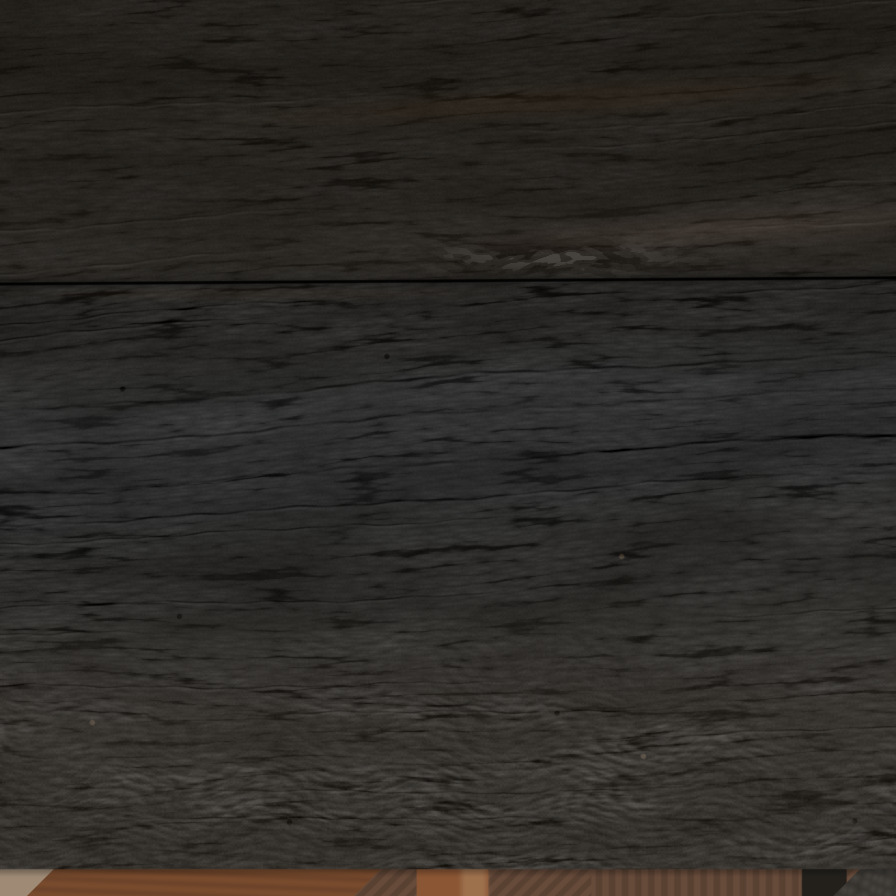
Reproduce this texture procedurally as a WebGL 2 fragment shader.

```glsl
#version 300 es
precision highp float;

uniform vec2 u_resolution;
out vec4 outColor;

const vec3 UPPER_WOOD = vec3(0.136, 0.126, 0.110);
const vec3 MIDDLE_WOOD = vec3(0.168, 0.162, 0.153);
const vec3 LOWER_WOOD = vec3(0.217, 0.206, 0.190);
const vec3 RUST = vec3(0.040, 0.022, 0.007);
const vec3 SLATE = vec3(-0.004, 0.004, 0.011);
const vec3 CHIP = vec3(0.30, 0.285, 0.265);
const vec3 SHELF_ORANGE = vec3(0.45, 0.28, 0.17);
const vec3 SHELF_TAN = vec3(0.37, 0.27, 0.21);
const vec3 SHELF_PALE = vec3(0.62, 0.54, 0.46);
const float SEAM_Y = 0.683;
const float SEAM_WIDTH = 0.0016;
const float SHELF_TOP = 0.030;
const float FIBRE_CONTRAST = 0.046;
const float RELIEF_CONTRAST = 0.100;
const float MOTTLE_CONTRAST = 0.040;
const float GRIT_CONTRAST = 0.022;
const int CRACK_COUNT = 21;
const float CRACK_SPACING = 0.045;

float hash(vec2 p) {
  vec3 q = fract(p.xyx * vec3(0.1031, 0.1030, 0.0973));
  q += dot(q, q.yzx + 33.33);
  return fract((q.x + q.y) * q.z);
}

// Cellular noise: distance to the nearest jittered point, centred on zero.
float cells(vec2 p) {
  vec2 cell = floor(p);
  float nearest = 4.0;
  for (int j = -1; j <= 1; j++) {
    for (int i = -1; i <= 1; i++) {
      vec2 c = cell + vec2(i, j);
      vec2 d = c + vec2(hash(c), hash(c + 57.3)) - p;
      nearest = min(nearest, dot(d, d));
    }
  }
  return 0.43 - sqrt(nearest);
}

float band(float a, float b, float x, float soft) {
  return smoothstep(a - soft, a + soft, x) * (1.0 - smoothstep(b - soft, b + soft, x));
}

float bump(vec2 p, vec2 centre, vec2 size) {
  vec2 d = (p - centre) / size;
  return exp(-dot(d, d));
}

// Height gained by the grain across the plank.
float grainRise(float x, float y) {
  float slope = 0.022 + 0.042 * smoothstep(0.22, 0.50, y);
  return slope * x + 0.004 * sin(5.0 * x + 9.0 * y) + 0.002 * sin(13.0 * x - 21.0 * y);
}

// Dark splits with a pale lower lip; faint ridges on the upper plank.
float cracks(vec2 p, float px) {
  float shade = 0.0;
  for (int i = 0; i < CRACK_COUNT; i++) {
    float id = float(i);
    float base = 0.045 + CRACK_SPACING * (id + 0.9 * hash(vec2(id, 4.0)));
    float ripple = 0.0010 * sin(47.0 * p.x + id * 3.0) + 0.0006 * sin(113.0 * p.x + id);
    float y = base + grainRise(p.x, base) + ripple;
    float upper = step(SEAM_Y, base);
    float bold = band(0.42, 0.60, base, 0.03);
    float phase = 6.28 * hash(vec2(id, 9.0));
    float run = smoothstep(-0.3, 0.7, sin((3.0 + 4.0 * hash(vec2(id, 2.0))) * p.x + phase));
    run = mix(run, 0.45 + 0.55 * run, bold) * (0.75 + 0.25 * sin(61.0 * p.x + phase));
    float d = (p.y - y) / (mix(0.0007, 0.0012, bold) + 0.3 * px);
    float dark = exp(-d * d) * mix(0.070, 0.110, bold) * mix(1.0, 0.4, upper);
    float lip = exp(-pow(d * 0.7 + 1.5, 2.0)) * mix(0.024, 0.036, upper);
    shade += (lip - dark) * run * step(0.0, (p.y - SEAM_Y) * (base - SEAM_Y));
  }
  return shade;
}

vec3 planks(vec2 p, float px) {
  vec2 g = vec2(p.x, p.y - grainRise(p.x, p.y));
  float seam = SEAM_Y + 0.007 * p.x;
  float upper = smoothstep(seam - px, seam + px, p.y);
  float rough = 1.0 - smoothstep(0.10, 0.36, p.y + 0.03 * sin(8.0 * p.x));

  // Broad tones
  vec3 col = mix(LOWER_WOOD, MIDDLE_WOOD, smoothstep(0.17, 0.36, g.y));
  col -= 0.014 * smoothstep(0.57, 0.66, p.y);
  col = mix(col, UPPER_WOOD + 0.022 * (1.0 - smoothstep(0.70, 0.90, p.y)), upper);
  col += 0.005 * sin(46.0 * g.y + 2.0 * sin(3.0 * p.x));
  col += SLATE * band(0.38, 0.57, g.y, 0.05);
  col += 0.022 * band(0.47, 0.54, g.y, 0.02);
  col += 0.025 * bump(p, vec2(0.97, 0.43), vec2(0.12, 0.04));
  col += RUST * bump(g, vec2(0.62, 0.85), vec2(0.35, 0.018));
  col += vec3(0.060, 0.042, 0.034) * bump(g, vec2(0.82, 0.695), vec2(0.30, 0.022)) * upper;
  col += RUST * 0.6 * bump(p, vec2(0.27, 0.673), vec2(0.22, 0.006));

  // Uneven weathering along the grain
  float mottle = cells(g * vec2(3.5, 19.0)) + 0.6 * cells(g * vec2(9.0, 47.0) + 31.0);
  col += mottle * MOTTLE_CONTRAST * vec3(0.95, 1.0, 1.03) * mix(1.0, 0.55, upper);

  // Fibres, with short dark pores where two layers dip together
  float longFibre = cells(g * vec2(10.0, 115.0));
  float shortFibre = cells(g * vec2(42.0, 240.0) + 7.0);
  float fade = mix(1.0, 0.65, upper) * (0.75 + 0.5 * smoothstep(-0.2, 0.3, mottle));
  col += (longFibre + shortFibre) * FIBRE_CONTRAST * fade;
  col -= 0.055 * smoothstep(0.15, 0.42, -longFibre - 0.3 * shortFibre) * fade;
  col += (hash(floor(p * 480.0)) - 0.5) * GRIT_CONTRAST * mix(0.6, 1.0, rough);

  // Raised wrinkles lit from above
  vec2 w = g * vec2(50.0, 120.0) + vec2(0.7 * sin(g.y * 90.0), 0.8 * sin(g.x * 37.0));
  float relief = cells(w) - cells(w + vec2(0.12, 0.42));
  float reliefArea = max(rough, 0.12) * (0.6 + 0.6 * smoothstep(-0.2, 0.3, mottle));
  col += relief * RELIEF_CONTRAST * reliefArea;
  col += cracks(p, px);

  // Flaked patches above the seam
  float flake = cells(p * vec2(19.0, 48.0)) + 0.4 * relief;
  float patchArea = bump(p, vec2(0.62, 0.713), vec2(0.13, 0.018)) * upper;
  col = mix(col, CHIP, smoothstep(0.14, 0.22, flake) * patchArea * 0.8);
  col -= 0.07 * smoothstep(0.02, 0.12, -flake) * patchArea;

  // Pale scuffs on the worn lower edge
  float scuff = smoothstep(0.20, 0.34, cells(g * vec2(11.0, 30.0) + 3.0) + 0.2 * relief);
  col += 0.035 * scuff * rough * smoothstep(0.0, 0.3, mottle);

  // Sparse specks, pale or dark
  vec2 grid = p * 17.0;
  vec2 id = floor(grid);
  vec2 offset = fract(grid) - 0.2 - 0.6 * vec2(hash(id + 11.0), hash(id + 23.0));
  float speck = 1.0 - smoothstep(0.03, 0.05 + 17.0 * px, length(offset));
  speck *= step(0.94, hash(id + 41.0)) * (1.0 - upper);
  col += speck * mix(vec3(-0.08), vec3(0.14, 0.11, 0.08), step(0.5, hash(id + 5.0)));

  // Black joint between planks
  float joint = abs(p.y - seam) - SEAM_WIDTH;
  col *= mix(0.08, 1.0, smoothstep(-px, px, joint));
  return col * (1.0 - 0.22 * exp(-max(joint, 0.0) * 200.0));
}

vec3 shelf(vec2 p, float px) {
  float diagonal = smoothstep(-0.5, 0.5, sin(340.0 * (p.x - p.y)));
  float upright = smoothstep(-0.5, 0.5, sin(430.0 * p.x));
  vec3 col = SHELF_ORANGE * (1.0 + 0.05 * sin(500.0 * p.y + 20.0 * p.x));
  col = mix(SHELF_PALE, col, smoothstep(-px, px, p.x - 0.03 - p.y));
  col = mix(col, SHELF_TAN * (0.94 + 0.14 * diagonal), smoothstep(-px, px, p.x - 0.395 - p.y));
  col = mix(col, SHELF_ORANGE * 1.2, band(0.465, 0.545, p.x, px));
  col = mix(col, SHELF_PALE * vec3(1.0, 0.82, 0.66), band(0.515, 0.543, p.x, 0.006));
  col = mix(col, SHELF_TAN * (0.94 + 0.14 * upright), band(0.66, 0.895, p.x, px));
  col = mix(col, UPPER_WOOD, band(0.895, 0.945, p.x, px));
  col = mix(col, LOWER_WOOD * (1.1 + 0.4 * cells(p * 90.0)), smoothstep(-px, px, p.x - 0.93 - p.y));
  return col * (1.0 - 0.25 * smoothstep(0.020, SHELF_TOP, p.y));
}

void main() {
  vec2 p = gl_FragCoord.xy / u_resolution;
  float px = 1.0 / u_resolution.y;
  float wood = smoothstep(SHELF_TOP - px, SHELF_TOP + px, p.y);
  vec3 col = mix(shelf(p, px), planks(p, px), wood);
  outColor = vec4(clamp(col, 0.0, 1.0), 1.0);
}
```
